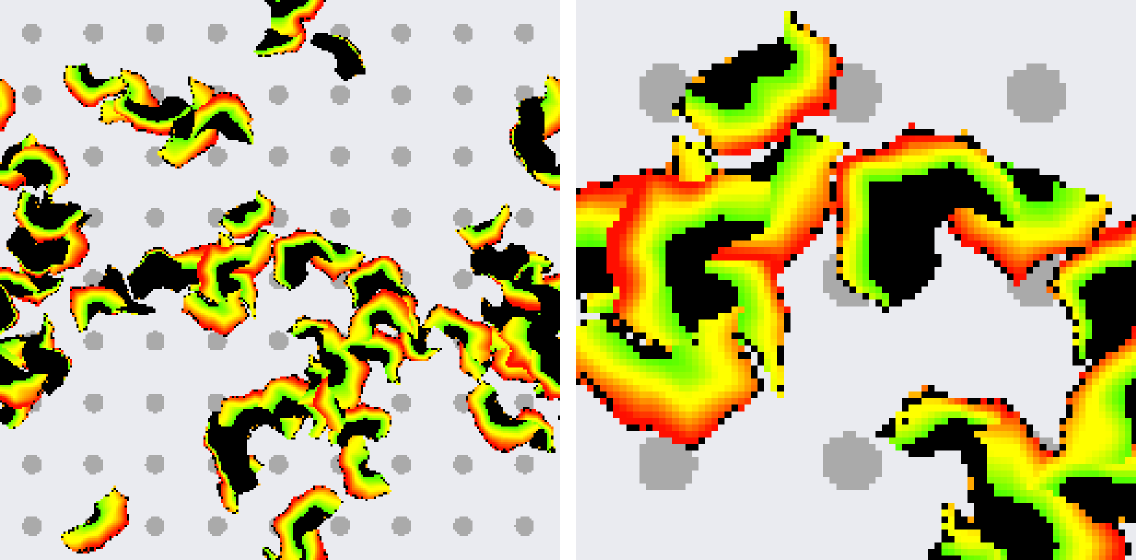
Left, the full canvas; right, a detail of the centre.
A Shadertoy shader for this pattern:

```glsl
// Drifting wave fragments on a pale field with a lattice of grey dots.
// Winding chains of notched octagonal grains are painted in order; each is
// coloured by age, from a red front through yellow and green to a black core.

const float CELLS = 256.0;          // coarse cells across the canvas
const float DOT_SPACING = 0.11;
const float DOT_RADIUS = 0.0176;
const int GRID = 4;                 // chains start on a GRID x GRID layout
const vec3 FIELD = vec3(0.917, 0.92, 0.94);
const vec3 DOT = vec3(0.667);

float hash(vec2 p) {
    return fract(sin(dot(p, vec2(127.1, 311.7))) * 43758.5453);
}

float noise(vec2 p) {
    vec2 i = floor(p), f = fract(p);
    f = f * f * (3.0 - 2.0 * f);
    return mix(mix(hash(i), hash(i + vec2(1, 0)), f.x),
               mix(hash(i + vec2(0, 1)), hash(i + vec2(1, 1)), f.x), f.y);
}

vec2 direction(float angle) {
    return vec2(cos(angle), sin(angle));
}

// Radius measured with an octagonal norm
float octagon(vec2 p) {
    p = abs(p);
    return max(max(p.x, p.y), 0.72 * (p.x + p.y));
}

// Hue sweep red - yellow - green, then a hard step to black
vec3 ageColour(float age) {
    float t = max(age, 0.0);
    return t > 1.0 ? vec3(0.0)
                   : vec3(min(1.0, 2.0 - 1.7 * t), min(1.0, 0.06 + 2.0 * t), 0.0);
}

// One grain facing +y: x is the signed distance, y the age
vec2 grain(vec2 q, float size, vec2 seed) {
    q.x /= mix(0.8, 1.35, hash(seed + 3.1));
    float r = octagon(q);
    vec2 notch = size * vec2(hash(seed + 5.7) - 0.5, -0.6);
    float d = max(r - size, -0.35 * size - q.y);
    d = max(d, 0.55 * size - length(q - notch));

    float h = hash(seed + 8.3);
    float gain = mix(1.0, 2.5, h);
    float age = gain * (1.0 - r / size + 0.35 * (0.55 - q.y / size));
    return vec2(d, h > 0.9 ? age * 3.0 + 0.6 : age);
}

// Paint all chains over the ground colour, wrapping at the canvas borders
vec3 paintChains(vec2 p, vec2 cellId, vec3 ground) {
    vec2 warp = vec2(noise(p * 32.0), noise(p * 32.0 + 71.0)) - 0.5;
    vec2 warped = p + 0.022 * warp;
    float edge = 1.0, topAge = 0.0;

    for (int c = 0; c < GRID * GRID; c++) {
        float id = float(c);
        vec2 jitter = vec2(hash(vec2(id, 1.3)), hash(vec2(id, 2.9)));
        vec2 pos = (vec2(c % GRID, c / GRID) + 0.2 + 0.6 * jitter) / float(GRID);
        float heading = 6.2832 * hash(vec2(id, 4.7));
        int count = 1 + (c * 5) % 7;

        for (int k = 0; k < count; k++) {
            vec2 seed = vec2(id * 3.0 + 11.0, float(k) * 2.0 + 17.0);
            heading += 1.9 * (hash(seed) - 0.5);
            pos += 0.062 * direction(heading);
            vec2 d = warped - pos;
            d -= floor(d + 0.5);
            if (dot(d, d) > 0.0121) continue;

            float facing = heading + 3.6 * (hash(seed + 1.9) - 0.5);
            vec2 fwd = direction(facing);
            vec2 q = vec2(dot(d, vec2(fwd.y, -fwd.x)), dot(d, fwd));
            vec2 g = grain(q, mix(0.045, 0.062, hash(seed + 6.4)), seed);
            edge = min(edge, g.x);
            if (g.x < 0.0) topAge = g.y;
        }
    }
    if (edge >= 0.0) return ground;

    // Broken one-cell rim: dark beside colour, a few bright specks beside black
    if (edge > -1.0 / CELLS) {
        float speck = hash(cellId + 0.5);
        if (topAge > 1.0) return speck > 0.9 ? ageColour(0.3) : vec3(0.0);
        if (speck < 0.5) return vec3(0.0);
    }
    return ageColour(topAge);
}

vec3 scene(vec2 uv) {
    vec2 cellId = floor(uv * CELLS);
    vec2 p = (cellId + 0.5) / CELLS;
    vec2 lattice = (p - vec2(0.0573, 0.0610)) / DOT_SPACING;
    float dotDist = length(fract(lattice + 0.5) - 0.5) * DOT_SPACING;
    vec3 ground = dotDist < DOT_RADIUS ? DOT : FIELD;
    return paintChains(p, cellId, ground);
}

void mainImage(out vec4 fragColor, in vec2 fragCoord) {
    // Four samples per pixel smooth the cell borders at any canvas size
    vec3 sum = vec3(0.0);
    for (int s = 0; s < 4; s++) {
        vec2 offset = 0.5 * vec2(s % 2, s / 2) - 0.25;
        sum += scene((fragCoord + offset) / iResolution.y);
    }
    fragColor = vec4(sum / 4.0, 1.0);
}
```
